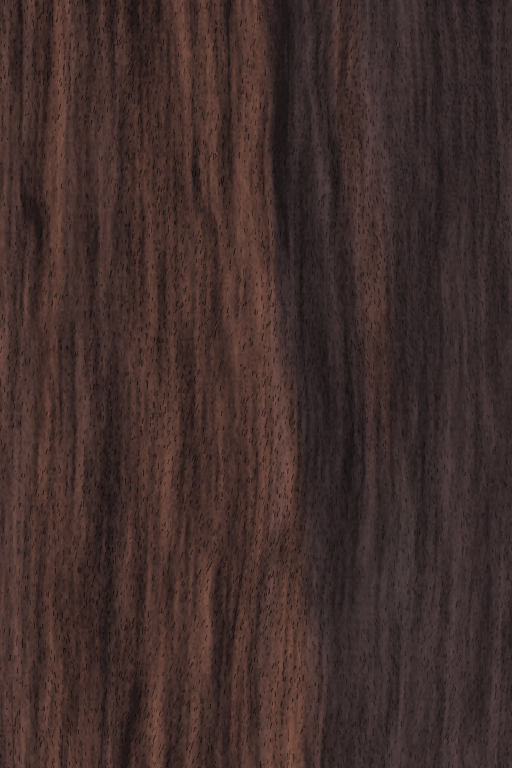
This texture is drawn by a Shadertoy shader. Its source:

```glsl
// Dark rosewood veneer: long vertical grain streaks, warm brown on the left,
// cool purple-grey on the right, with a smoky dark band drifting between them.
// Stretched value noise makes the streaks; jittered cells hold the short pores.

const vec3 WARM_DARK  = vec3(0.175, 0.120, 0.115);
const vec3 WARM_LIGHT = vec3(0.455, 0.305, 0.260);
const vec3 COOL_DARK  = vec3(0.145, 0.112, 0.116);
const vec3 COOL_LIGHT = vec3(0.365, 0.282, 0.288);
const vec3 ASH_GREY   = vec3(0.380, 0.322, 0.312);

float hash(vec2 p) {
    return fract(sin(dot(p, vec2(127.1, 311.7))) * 43758.55);
}

float noise(vec2 p) {
    vec2 cell = floor(p);
    vec2 f = fract(p);
    f = f * f * (3.0 - 2.0 * f);
    float low  = mix(hash(cell), hash(cell + vec2(1.0, 0.0)), f.x);
    float high = mix(hash(cell + vec2(0.0, 1.0)), hash(cell + vec2(1.0, 1.0)), f.x);
    return mix(low, high, f.y);
}

// Soft vertical band: 1 at the centre line, falling off over the given width
float band(float x, float centre, float width) {
    float d = (x - centre) / width;
    return exp(-d * d);
}

// Slow sideways wander of the grain
vec2 bendGrain(vec2 p) {
    p.x += 0.024 * (noise(p * vec2(3.0, 2.2) + 7.0) - 0.5);
    p.x += 0.007 * (noise(p * vec2(14.0, 9.0) + 31.0) - 0.5);
    p.x += 0.0022 * (noise(p * vec2(40.0, 28.0) + 37.0) - 0.5);
    return p;
}

// Light and dark streaks from broad figure down to fibres, centred on 0.5
float streakTone(vec2 p) {
    float tone = 0.18 * noise(p * vec2(13.0, 1.0) + 3.0)
               + 0.28 * noise(p * vec2(38.0, 2.4) + 17.0)
               + 0.25 * noise(p * vec2(85.0, 5.0) + 41.0)
               + 0.29 * noise(p * vec2(190.0, 13.0) + 59.0);
    return 0.5 + 1.80 * (tone - 0.5);
}

// Thin dark veins along the middle contour of a stretched noise
float veins(vec2 p, float frequency, float seed) {
    float ridge = 1.0 - abs(2.0 * noise(p * vec2(frequency, 2.2) + seed) - 1.0);
    float presence = smoothstep(0.45, 0.70, noise(p * vec2(15.0, 3.5) + seed + 14.0));
    return smoothstep(0.84, 0.99, ridge) * presence;
}

// One layer of short slanted pores, one per cell; returns coverage
float poreLayer(vec2 p, vec2 cellSize, float density, float seed, float blur) {
    vec2 grid = p / cellSize;
    grid.y += 7.0 * hash(vec2(floor(grid.x), seed));
    vec2 cell = floor(grid);
    vec2 jitter = vec2(hash(cell + seed), hash(cell + seed + 19.0));
    vec2 d = (fract(grid) - mix(vec2(0.24), vec2(0.76), jitter)) * cellSize;
    float slant = 0.55 * (noise(vec2(p.x * 16.0, p.y * 2.0) + 5.0) - 0.5)
                + 0.30 * (hash(cell + seed + 29.0) - 0.5);
    d.x -= d.y * slant;
    float size = hash(cell + seed + 43.0);
    float halfLength = mix(0.0007, 0.0037, size);
    d.y -= clamp(d.y, -halfLength, halfLength);
    float ink = 1.0 - smoothstep(0.0002, 0.0006 + blur, length(d));
    float depth = mix(0.30, 1.0, hash(cell + seed + 57.0));
    return ink * depth * step(hash(cell + seed + 71.0), density);
}

float pores(vec2 p, float blur) {
    float density = mix(0.10, 0.85, noise(p * vec2(24.0, 4.0) + 11.0));
    float cover = 0.0;
    for (int i = 0; i < 4; i++) {
        float layer = float(i);
        vec2 cellSize = vec2(0.0075, 0.0140) * (1.0 + 0.17 * layer);
        vec2 shift = vec2(0.0037, 0.0071) * layer;
        cover = max(cover, poreLayer(p + shift, cellSize, density, 13.0 * layer, blur));
    }
    return cover;
}

// Short fibres and speckle, centred on zero
float fineGrain(vec2 p) {
    return 0.27 * (noise(p * vec2(400.0, 85.0)) - 0.5)
         + 0.27 * (noise(p * vec2(490.0, 290.0) + 23.0) - 0.5);
}

void mainImage(out vec4 fragColor, in vec2 fragCoord) {
    vec2 p = fragCoord / iResolution.y;
    float x = p.x * iResolution.y / iResolution.x;
    float y = p.y;
    vec2 grain = bendGrain(p);
    x += 1.2 * (grain.x - p.x) + 0.035 * (noise(grain * vec2(70.0, 3.0) + 67.0) - 0.5);

    // Large figure: colour border, brown tongue and pale patch at its foot
    float border = mix(0.635, 0.535, smoothstep(0.0, 0.70, y));
    float tongueX = mix(0.80, 0.655, y);
    float tongue = band(x, tongueX, 0.030) * smoothstep(0.22, 0.50, y);
    float ash = band(x, 0.765, 0.035) * band(y, 0.27, 0.13);
    float cool = smoothstep(-0.025, 0.03, x - border) * (1.0 - 0.70 * tongue);

    // Smoky shade, widest at mid height and split in two near the top
    float middle = band(y, 0.45, 0.26);
    float smoke = band(x, border + 0.015 + 0.065 * middle, 0.020 + 0.055 * middle)
                * smoothstep(0.05, 0.35, y);
    smoke = max(smoke, 0.8 * band(x, tongueX - 0.045, 0.018) * smoothstep(0.3, 0.7, y));
    smoke = max(smoke, 0.35 * band(x, 0.85, 0.04) * smoothstep(0.3, 0.9, y));

    float tone = streakTone(grain);
    tone = mix(tone, 0.47 + 0.70 * (tone - 0.5), cool);
    float vein = max(veins(grain, 26.0, 83.0), veins(grain, 60.0, 139.0));
    tone += 0.08 * tongue - 0.38 * smoke - 0.34 * vein * (1.0 - 0.6 * cool);
    tone += fineGrain(grain) * mix(1.0, 0.85, cool);
    tone = clamp(tone, -0.12, 1.15);

    // Some brown streaks fade towards grey
    float faded = 0.32 * smoothstep(0.55, 0.85, noise(grain * vec2(34.0, 1.8) + 113.0));
    vec3 warm = mix(WARM_DARK, WARM_LIGHT, tone);
    vec3 wood = mix(warm, mix(COOL_DARK, COOL_LIGHT, tone), max(cool, faded));
    wood = mix(wood, ASH_GREY * (0.7 + 0.6 * tone), 0.5 * ash);

    float ink = pores(grain, 0.5 / iResolution.y);
    wood *= 1.0 - ink * mix(0.52, 0.38, cool);
    fragColor = vec4(wood, 1.0);
}
```
